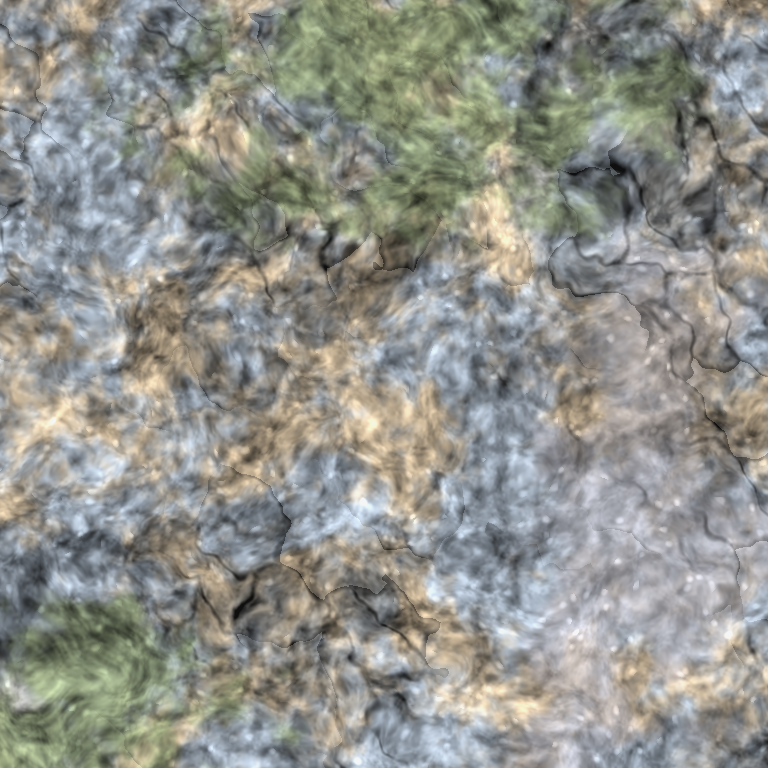
Write a Shadertoy shader that draws this texture.

```glsl
float hash(vec2 p) {
    vec3 h = fract(vec3(p.xyx) * 0.1031);
    h += dot(h, h.yzx + 33.33);
    return fract((h.x + h.y) * h.z);
}

float valueNoise(vec2 p) {
    vec2 cell = floor(p), f = fract(p);
    f = f * f * (3.0 - 2.0 * f);
    float low = mix(hash(cell), hash(cell + vec2(1, 0)), f.x);
    float high = mix(hash(cell + vec2(0, 1)), hash(cell + vec2(1, 1)), f.x);
    return mix(low, high, f.y);
}

vec2 rotate(vec2 p, float angle) {
    float c = cos(angle), s = sin(angle);
    return vec2(c * p.x - s * p.y, s * p.x + c * p.y);
}

float fbm(vec2 p, int octaves) {
    float sum = 0.0, weight = 0.5, total = 0.0;
    for (int i = 0; i < octaves; i++) {
        sum += weight * valueNoise(p);
        total += weight;
        weight *= 0.55;
        p = rotate(p, 0.65) * 2.03 + 17.3;
    }
    return sum / total;
}

// Nearest distance, second nearest distance, random value of the nearest cell
vec3 cellular(vec2 p) {
    vec2 base = floor(p);
    vec3 best = vec3(8.0, 8.0, 0.0);
    for (int y = -1; y <= 1; y++)
    for (int x = -1; x <= 1; x++) {
        vec2 cell = base + vec2(x, y);
        vec2 site = cell + vec2(hash(cell), hash(cell + 71.7));
        float d = length(p - site);
        if (d < best.x) best = vec3(d, best.x, hash(cell + 31.1));
        else best.y = min(best.y, d);
    }
    return best;
}

// Soft ellipse whose border is frayed by a noise value
float patchMask(vec2 p, vec2 centre, vec2 radius, float fray) {
    float d = length((p - centre) / radius) + fray;
    return 1.0 - smoothstep(0.55, 1.25, d);
}

// Light falling from the upper left on a rough height field
float relief(vec2 p, float scale, vec2 towardLight) {
    return fbm(p * scale, 4) - fbm((p + towardLight) * scale, 4);
}

float fissures(vec2 p, float scale, float width) {
    vec3 cell = cellular(rotate(p, 0.95) * vec2(0.55, 1.0) * scale);
    return (1.0 - smoothstep(0.0, width, cell.y - cell.x)) * step(0.35, cell.z);
}

float grassStrands(vec2 p, float angle) {
    vec2 along = rotate(p, angle);
    along.y += 0.008 * sin(along.x * 31.0) + 0.005 * sin(along.x * 67.0 + 2.0);
    return fbm(along * vec2(28.0, 115.0), 2);
}

void mainImage(out vec4 fragColor, in vec2 fragCoord) {
    vec2 p = fragCoord / iResolution.y;
    vec2 warp = vec2(fbm(p * 7.0, 4), fbm(p * 7.0 + 43.0, 4)) - 0.5;
    vec2 rock = p + 0.11 * warp;
    float fray = 2.2 * warp.x + 1.2 * (fbm(p * 24.0, 3) - 0.5);

    // Regions: moss, smooth worn stone and shaded hollows
    float moss = patchMask(p, vec2(0.52, 0.93), vec2(0.30, 0.17), fray);
    moss = max(moss, patchMask(p, vec2(0.72, 0.80), vec2(0.07, 0.13), fray));
    moss = max(moss, patchMask(p, vec2(0.10, 0.06), vec2(0.26, 0.17), fray));
    float worn = patchMask(p, vec2(0.82, 0.33), vec2(0.15, 0.38), fray);
    float hollow = smoothstep(0.57, 0.74, fbm(rock * vec2(7.0, 5.5) + 11.0, 4));
    float broken = smoothstep(0.45, 0.62, fbm(rock * 6.0 + 27.0, 3));

    // Stone brightness from large forms down to grain
    float grain = fbm(p * 62.0 + 3.0 * warp, 3) - 0.5;
    float tone = 0.60 + 0.36 * (fbm(rock * 4.0 + 5.0, 3) - 0.5);
    tone += 0.48 * (fbm(rock * 17.0, 4) - 0.5) * (1.0 - 0.35 * worn);
    tone += 0.62 * grain * (1.0 - 0.35 * worn);
    tone += 0.75 * relief(rock, 19.0, vec2(-0.006, 0.008)) * (1.0 - 0.5 * worn);
    tone -= 0.17 * hollow;

    // Dark cracks between clumps and small pale crystals
    vec2 jagged = rock + 0.02 * (vec2(fbm(p * 35.0, 2), fbm(p * 35.0 + 9.0, 2)) - 0.5);
    float crack = fissures(jagged, 17.0, 0.17) * broken;
    tone -= 0.20 * crack * (1.0 - 0.7 * moss);
    vec3 crystal = cellular(p * 75.0 + 4.0 * warp);
    tone += 0.16 * (1.0 - smoothstep(0.1, 0.5, crystal.x)) * step(0.9, crystal.z);

    // Mineral tints
    vec3 coolTint = vec3(0.93, 1.0, 1.08);
    vec3 warmTint = vec3(1.11, 1.0, 0.84);
    vec3 wornTint = vec3(1.01, 0.99, 1.03);
    float hue = fbm(rock * 9.0 + 61.0, 4) + 0.35 * (fbm(p * 48.0 + 19.0, 2) - 0.5);
    vec3 tint = mix(coolTint, warmTint, smoothstep(0.30, 0.74, hue));
    tint = mix(tint, wornTint, 0.65 * worn);
    tint = mix(tint, coolTint, 0.6 * hollow);
    vec3 color = tone * tint;

    // Moss with fine crossing strands
    float strands = mix(grassStrands(p + 0.03 * warp, 0.6),
                        grassStrands(p + 0.03 * warp, -0.35),
                        smoothstep(0.4, 0.6, fbm(p * 13.0 + 7.0, 2)));
    vec3 mossTint = vec3(0.95, 1.05, 0.78);
    vec3 mossColor = (0.62 * tone + 0.15 + 0.34 * (strands - 0.5)) * mossTint;
    color = mix(color, mossColor, 0.85 * moss);

    fragColor = vec4(clamp(color, 0.06, 0.96), 1.0);
}
```
